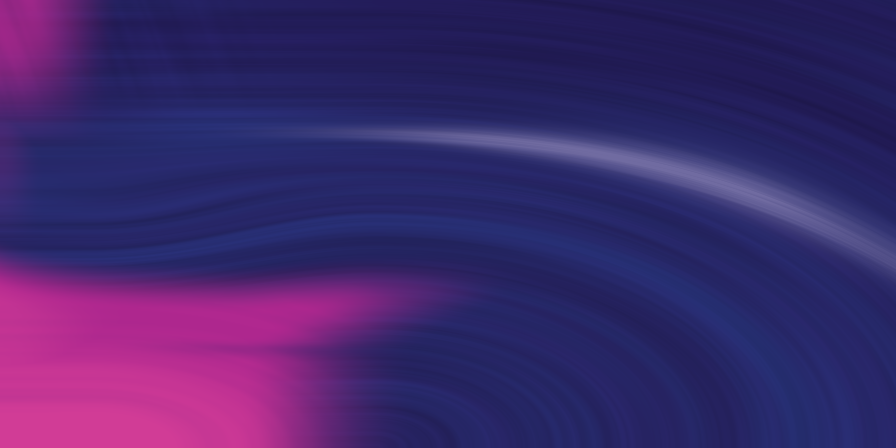
Reproduce this background procedurally as a Shadertoy shader.

```glsl
// Silky abstract backdrop: indigo strands sweep over an elliptical bend,
// with a pale arc of light and magenta glows in the two left corners.
// Stretched noise, sampled across the flow, draws the fine strands.

const vec3 INDIGO   = vec3(0.147, 0.135, 0.378);
const vec3 MIDNIGHT = vec3(0.125, 0.095, 0.320);
const vec3 BLUE     = vec3(0.150, 0.210, 0.490);
const vec3 SILVER   = vec3(0.440, 0.420, 0.630);
const vec3 MAGENTA  = vec3(0.690, 0.155, 0.560);
const vec3 HOT_PINK = vec3(0.820, 0.235, 0.590);
const vec3 PLUM     = vec3(0.400, 0.140, 0.480);

float hash(vec2 p) {
    p = fract(p * vec2(0.1031, 0.1137));
    p += dot(p, p.yx + 33.33);
    return fract((p.x + p.y) * p.x * 7.13);
}

float noise(vec2 p) {
    vec2 cell = floor(p), f = fract(p);
    f = f * f * (3.0 - 2.0 * f);
    float low = mix(hash(cell), hash(cell + vec2(1, 0)), f.x);
    float high = mix(hash(cell + vec2(0, 1)), hash(cell + vec2(1, 1)), f.x);
    return mix(low, high, f.y);
}

// Strands in -1..1: several octaves of noise, long along and thin across
float strands(float across, float along, float density) {
    float sum = 0.0, weight = 0.5;
    for (int i = 0; i < 4; i++) {
        sum += weight * (noise(vec2(along, across * density) + 17.0 * float(i + 1)) * 2.0 - 1.0);
        density *= 1.9;
        along *= 1.2;
        weight *= 0.68;
    }
    return sum;
}

// Bell curve with separate widths below and above zero
float ridge(float d, float below, float above) {
    float t = d / (d < 0.0 ? below : above);
    return exp(-t * t);
}

// Constant along each strand: ellipses on the right, a shallow dip on the left
float flowLevel(vec2 p) {
    float dip = 0.085 * smoothstep(0.42, 0.10, p.x) * ridge(p.y - 0.50, 0.25, 0.13);
    return length(vec2(max(p.x - 0.42, 0.0) / 0.93, p.y + dip));
}

// Height of the pale arc
float arcHeight(float x) {
    return 0.705 - 0.67 * pow(max(x - 0.25, 0.0), 2.97);
}

vec3 backdrop(vec2 p, float level, float fine) {
    float upper = smoothstep(0.68, 0.95, level);
    vec3 color = mix(INDIGO, MIDNIGHT, 0.75 * upper);
    float broad = strands(level, p.x * 1.5 - p.y, 16.0);
    float band = ridge(level - 0.60, 0.13, 0.12);
    color = mix(color, BLUE, clamp(0.10 + 0.25 * band + 0.55 * broad, 0.0, 0.65) * (1.0 - 0.5 * upper));
    float haze = ridge(p.x - 0.24, 0.11, 0.22) * ridge(p.y - 0.715, 0.06, 0.07);
    color = mix(color, BLUE, 0.45 * haze);
    return color * (1.0 + 0.13 * fine);
}

vec3 addArc(vec3 color, vec2 p, float fine) {
    float d = p.y - arcHeight(p.x);
    float spread = smoothstep(0.35, 0.95, p.x);
    float core = ridge(d, mix(0.014, 0.048, spread), mix(0.016, 0.055, spread));
    float halo = ridge(d - 0.03, 0.05, 0.10) * smoothstep(0.4, 0.8, p.x);
    float strength = smoothstep(0.20, 0.56, p.x) * mix(1.0, 0.62, smoothstep(0.82, 1.0, p.x));
    color = mix(color, BLUE, 0.35 * halo);
    return mix(color, SILVER, clamp(core * strength * (0.85 + 0.35 * fine), 0.0, 1.0));
}

vec3 addLowerGlow(vec3 color, vec2 p) {
    float top = 0.355 + 0.06 * exp(-p.x * 11.0) + 0.02 * smoothstep(0.25, 0.42, p.x);
    float depth = top - p.y;
    float right = mix(0.465, 0.58, smoothstep(0.20, 0.37, p.y));
    float mask = smoothstep(-0.055, 0.06, depth) * (1.0 - smoothstep(right - 0.20, right, p.x));

    // Folds bend from horizontal to downward as they approach the right edge
    float fold = length(vec2(max(p.x - 0.10, 0.0) * 0.85, p.y));
    float silk = strands(fold, p.x * 2.0, 18.0);
    float heat = smoothstep(0.30, 0.06, fold + 0.04 * silk);
    heat = max(heat, 0.6 * smoothstep(0.14, 0.0, p.x) * smoothstep(0.02, 0.10, depth));
    vec3 glow = mix(MAGENTA, HOT_PINK, heat);
    float crease = ridge(p.y - 0.235 + 0.05 * p.x, 0.018, 0.014) * smoothstep(0.10, 0.33, p.x);
    float shade = 0.4 * crease + 0.45 * smoothstep(0.28, 0.46, p.x) + 0.12 * silk;
    glow = mix(glow, PLUM, clamp(shade, 0.0, 1.0));
    return mix(color, glow, mask);
}

vec3 addUpperGlow(vec3 color, vec2 p) {
    float drape = strands(p.x + 0.10 * p.y * p.y, p.y * 3.0, 28.0);
    float corner = smoothstep(0.13, 0.015, p.x - 0.05 * (p.y - 0.8) + 0.012 * drape);
    float mask = corner * smoothstep(0.64, 0.93, p.y);
    float rim = 0.22 * smoothstep(0.05, 0.0, p.x) * smoothstep(0.42, 0.65, p.y);
    color *= 1.0 + 0.16 * drape * smoothstep(0.36, 0.12, p.x) * smoothstep(0.72, 0.88, p.y);
    return mix(color, MAGENTA, clamp(max(mask * (0.85 + 0.15 * drape), rim), 0.0, 1.0));
}

void mainImage(out vec4 fragColor, in vec2 fragCoord) {
    vec2 p = fragCoord / iResolution.xy;
    float level = flowLevel(p);
    float fine = strands(level, p.x * 3.0 - p.y, 55.0);
    float arcFine = strands(p.y - arcHeight(p.x), p.x * 3.0, 60.0);

    vec3 color = backdrop(p, level, fine);
    color = addArc(color, p, arcFine);
    color = addUpperGlow(color, p);
    color = addLowerGlow(color, p);
    fragColor = vec4(clamp(color, 0.0, 1.0), 1.0);
}
```
